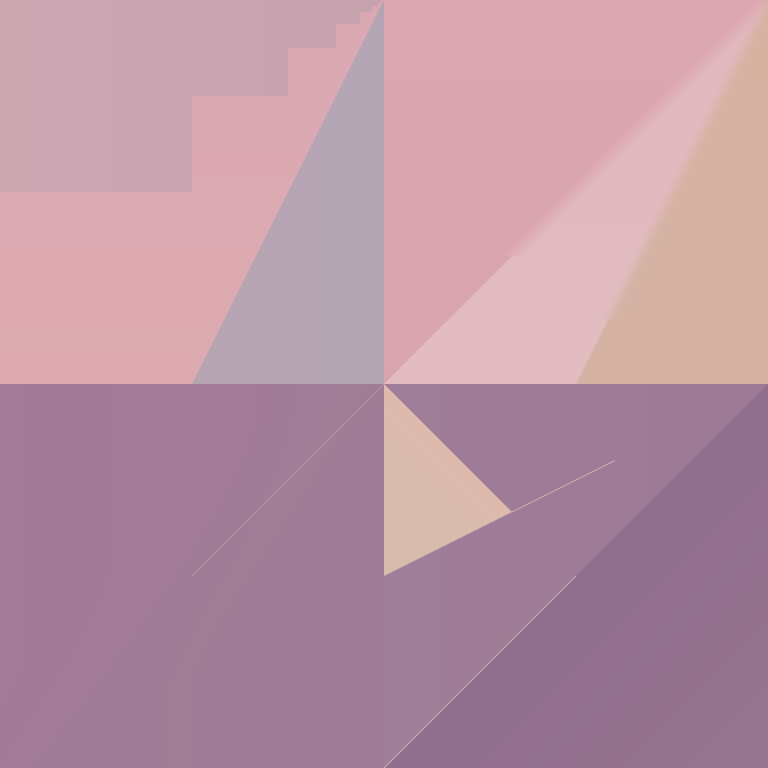
Give the GLSL for this background, as a three.js fragment shader.

```glsl
varying vec2 vUv;

const vec2 DIAGONAL = vec2(0.70711, -0.70711);
const vec2 STEEP = vec2(0.89443, -0.44721);

// Signed distance to a line through a point, positive along the normal
float lineSide(vec2 p, vec2 point, vec2 normal) {
  return dot(p - point, normal);
}

float cover(float d, float width) {
  return smoothstep(-0.5 * width, 0.5 * width, d);
}

float stroke(vec2 p, vec2 a, vec2 b, float radius, float px) {
  vec2 ab = b - a;
  float t = clamp(dot(p - a, ab) / dot(ab, ab), 0.0, 1.0);
  return cover(radius - length(p - a - ab * t), px);
}

// Steps that halve in size toward the upper right corner
float staircase(vec2 p, float px) {
  float mask = 0.0;
  float size = 1.0;
  for (int i = 0; i < 7; i++) {
    size *= 0.5;
    float corner = 1.0 - size;
    mask = max(mask, cover(min(corner - p.x, p.y - corner), px));
  }
  return mask;
}

vec3 stairPanel(vec2 p, float px) {
  vec3 pink = mix(vec3(0.870, 0.670, 0.700), vec3(0.855, 0.660, 0.695), p.y);
  vec3 mauve = mix(vec3(0.792, 0.655, 0.695), vec3(0.775, 0.635, 0.686), p.x);
  vec3 grey = mix(vec3(0.725, 0.655, 0.710), vec3(0.705, 0.645, 0.700), p.x);
  vec3 col = mix(pink, mauve, staircase(p, px));
  return mix(col, grey, cover(lineSide(p, vec2(0.5, 0.0), STEEP), px));
}

vec3 wedgePanel(vec2 p, float px) {
  vec3 rose = mix(vec3(0.850, 0.645, 0.680), vec3(0.862, 0.655, 0.692), p.y);
  vec3 blush = mix(vec3(0.885, 0.738, 0.758), vec3(0.882, 0.722, 0.745), p.y);
  vec3 sand = mix(vec3(0.835, 0.700, 0.645), vec3(0.840, 0.700, 0.630), p.y);
  // Both edges turn soft in their upper part
  float blushWidth = mix(px, 0.055, step(1.0 / 3.0, p.y));
  float sandWidth = mix(px, 0.045, step(1.0 / 6.0, p.y));
  vec3 col = mix(rose, blush, cover(lineSide(p, vec2(0.0), DIAGONAL), blushWidth));
  return mix(col, sand, cover(lineSide(p, vec2(0.5, 0.0), STEEP), sandWidth));
}

vec3 plainPanel(vec2 p, float px) {
  vec3 plum = mix(vec3(0.642, 0.482, 0.602), vec3(0.630, 0.490, 0.590), p.x);
  plum = mix(plum, vec3(0.625, 0.490, 0.585), 0.6 * cover(p.x - p.y, 0.5));
  float ray = stroke(p, vec2(0.5), vec2(1.0), 0.0012, px);
  return mix(plum, vec3(0.76, 0.63, 0.70), 0.65 * ray);
}

vec3 facetPanel(vec2 p, float px) {
  vec3 plum = mix(vec3(0.625, 0.495, 0.600), vec3(0.615, 0.475, 0.580), p.x);
  vec3 shade = mix(vec3(0.590, 0.460, 0.560), vec3(0.565, 0.430, 0.555),
                   1.0 - clamp(p.x - p.y, 0.0, 1.0));
  vec3 cream = mix(vec3(0.845, 0.735, 0.675), vec3(0.870, 0.725, 0.680),
                   cover(p.x + p.y - 0.9, 0.25));
  vec3 col = mix(plum, shade, cover(lineSide(p, vec2(0.0), DIAGONAL), px));

  // Cream triangle and the ray that extends its lower edge
  float upper = lineSide(p, vec2(0.0, 1.0), vec2(-0.70711));
  float lower = lineSide(p, vec2(0.0, 0.5), vec2(-0.44721, 0.89443));
  col = mix(col, cream, cover(min(upper, lower), px));
  float ray = stroke(p, vec2(0.333, 0.6667), vec2(0.6, 0.8), 0.0013, px);
  col = mix(col, cream, 0.8 * ray);
  float ridge = stroke(p, vec2(0.0), vec2(0.5), 0.0013, px);
  return mix(col, vec3(0.86, 0.74, 0.72), 0.8 * ridge);
}

void main() {
  // Four panels, each with its own 0 to 1 coordinates
  float px = 2.0 * fwidth(vUv.x);
  vec2 panel = step(0.5, vUv);
  vec2 p = vUv * 2.0 - panel;
  vec3 top = mix(stairPanel(p, px), wedgePanel(p, px), panel.x);
  vec3 bottom = mix(plainPanel(p, px), facetPanel(p, px), panel.x);
  gl_FragColor = vec4(mix(bottom, top, panel.y), 1.0);
}
```
